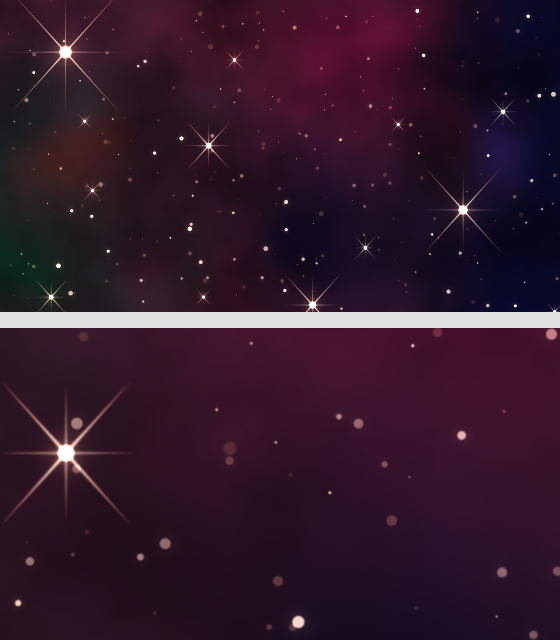
Top, the full canvas; bottom, a detail of the centre.
Reproduce this background procedurally as a Shadertoy shader.

```glsl
// Dark crimson and navy nebula with soft round stars and bright eight-rayed flares.
#define FLARE_COUNT 13
#define FLARE_MIN 0.032
#define FLARE_RANGE 0.235
#define RAY_WIDTH 0.0016
#define COARSE_CELL 0.125
#define FINE_CELL 0.085
#define SPECK_CELL 0.065
#define WARP 0.26
#define MOTTLE 0.95
#define STAR_TINT vec3(1.0, 0.92, 0.78)
#define RAY_TINT vec3(1.0, 0.64, 0.46)

float hash(vec2 p) {
    p = fract(p * vec2(0.1031, 0.1137));
    p += dot(p, p.yx + 33.33);
    return fract((p.x + p.y) * p.x * 17.31 + p.y * 41.7);
}

vec2 hash2(vec2 p) {
    return vec2(hash(p + 3.7), hash(p + 71.3));
}

float noise(vec2 p) {
    vec2 i = floor(p), f = fract(p);
    f = f * f * f * (f * (f * 6.0 - 15.0) + 10.0);
    return mix(mix(hash(i), hash(i + vec2(1, 0)), f.x),
               mix(hash(i + vec2(0, 1)), hash(i + vec2(1, 1)), f.x), f.y);
}

float fbm(vec2 p) {
    float sum = 0.0, amp = 0.533;
    for (int i = 0; i < 4; i++) {
        sum += amp * noise(p);
        p = mat2(1.6, 1.2, -1.2, 1.6) * p + 7.3;
        amp *= 0.5;
    }
    return sum;
}

// Blend a soft elliptical cloud into the colour
vec3 cloud(vec3 col, vec2 uv, vec2 centre, vec2 radius, vec3 tint, float strength) {
    vec2 d = (uv - centre) / radius;
    return mix(col, tint, strength * exp(-dot(d, d)));
}

vec3 nebula(vec2 uv, vec2 p) {
    vec2 q = uv + WARP * (vec2(fbm(p * 2.6 + 11.0), fbm(p * 2.6 + 47.0)) - 0.5);
    vec3 col = vec3(0.19, 0.075, 0.13);
    col = cloud(col, q, vec2(0.04, 0.92), vec2(0.24, 0.26), vec3(0.29, 0.12, 0.21), 0.9);
    col = cloud(col, q, vec2(0.04, 0.52), vec2(0.16, 0.24), vec3(0.09, 0.13, 0.14), 0.95);
    col = cloud(col, q, vec2(0.32, 0.64), vec2(0.12, 0.17), vec3(0.07, 0.09, 0.13), 0.95);
    col = cloud(col, q, vec2(0.18, 0.47), vec2(0.11, 0.17), vec3(0.27, 0.11, 0.10), 0.85);
    col = cloud(col, q, vec2(0.16, 0.12), vec2(0.24, 0.26), vec3(0.12, 0.13, 0.13), 0.95);
    col = cloud(col, q, vec2(0.00, 0.18), vec2(0.10, 0.18), vec3(0.02, 0.20, 0.12), 0.85);
    col = cloud(col, q, vec2(0.42, 0.10), vec2(0.10, 0.22), vec3(0.24, 0.06, 0.12), 0.7);
    col = cloud(col, q, vec2(0.66, 0.83), vec2(0.30, 0.26), vec3(0.32, 0.05, 0.18), 1.0);
    col = cloud(col, q, vec2(0.40, 0.82), vec2(0.16, 0.26), vec3(0.29, 0.08, 0.15), 0.8);
    col = cloud(col, q, vec2(0.60, 0.24), vec2(0.17, 0.30), vec3(0.06, 0.035, 0.14), 0.9);
    float navy = smoothstep(0.70, 0.95, q.x + 0.16 * (0.5 - q.y));
    col = mix(col, vec3(0.025, 0.03, 0.13), navy);
    col = cloud(col, uv, vec2(0.89, 0.50), vec2(0.05, 0.14), vec3(0.13, 0.09, 0.30), 0.7);
    // Darker and lighter patches
    return col * (1.0 + MOTTLE * (fbm(p * 4.2 + 5.0) - 0.48));
}

// One round star in some of the cells of a grid
vec3 dots(vec2 p, float cell, float density, float minRadius, float maxRadius, float seed) {
    vec2 id = floor(p / cell);
    vec2 key = id + seed;
    if (hash(key + 19.0) > density) return vec3(0.0);
    vec2 centre = (id + 0.12 + 0.76 * hash2(key)) * cell;
    float radius = mix(minRadius, maxRadius, hash(key + 131.0));
    float glow = hash(key + 211.0);
    float d = length(p - centre);
    float disc = 1.0 - smoothstep(radius - 0.0016, radius + 0.0016, d);
    float halo = 0.08 * exp(-d * d / (radius * radius * 4.0));
    vec3 tint = mix(vec3(0.85, 0.55, 0.42), STAR_TINT, smoothstep(0.2, 0.8, glow));
    return tint * (disc + halo) * mix(0.14, 1.0, glow * glow);
}

// Tapered thin ray through the origin, along a unit direction
float ray(vec2 d, vec2 dir, float reach) {
    float along = abs(dot(d, dir));
    float across = dot(d, vec2(-dir.y, dir.x));
    float taper = max(1.0 - along / reach, 0.0);
    float width = RAY_WIDTH * (0.8 + 0.4 * taper) + 0.004 * reach * taper * taper * taper;
    return exp(-across * across / (width * width)) * pow(taper, 0.85);
}

vec3 flare(vec2 d, float size) {
    float r = length(d), core = size * 0.058 + 0.002;
    float diagonal = ray(d, vec2(0.669, 0.743), size) + ray(d, vec2(-0.669, 0.743), size);
    float upright = ray(d, vec2(1, 0), size * 0.72) + ray(d, vec2(0, 1), size * 0.72);
    float power = mix(0.55, 0.95, smoothstep(0.035, 0.11, size));
    float disc = 1.0 - smoothstep(core * 0.75, core * 1.4, r);
    float halo = 0.6 * exp(-r / (core * 1.2));
    vec3 tint = mix(STAR_TINT, RAY_TINT, smoothstep(0.1, 0.8, r / size));
    return power * (tint * (0.85 * diagonal + 0.42 * upright) + RAY_TINT * halo) + STAR_TINT * disc;
}

void mainImage(out vec4 fragColor, in vec2 fragCoord) {
    vec2 uv = fragCoord / iResolution.xy;
    vec2 p = fragCoord / iResolution.y;
    float aspect = iResolution.x / iResolution.y;
    vec3 col = nebula(uv, p);
    col += dots(p, COARSE_CELL, 0.60, 0.0045, 0.0078, 23.0);
    col += dots(p + 0.037, FINE_CELL, 0.36, 0.0020, 0.0055, 307.0);
    col += dots(p + 0.051, SPECK_CELL, 0.25, 0.0008, 0.0022, 503.0);
    // Evenly spread flares with some jitter, the largest first
    for (int i = 0; i < FLARE_COUNT; i++) {
        float n = float(i);
        vec2 jitter = 0.16 * (hash2(vec2(n, 5.0 + n * 3.0)) - 0.5) * min(n, 1.0);
        vec2 place = fract(vec2(0.117, 0.833) + n * vec2(0.755, 0.570) + jitter);
        col += flare(p - place * vec2(aspect, 1.0), FLARE_MIN + FLARE_RANGE * exp(-0.40 * n));
    }
    fragColor = vec4(min(col, 1.0), 1.0);
}
```
